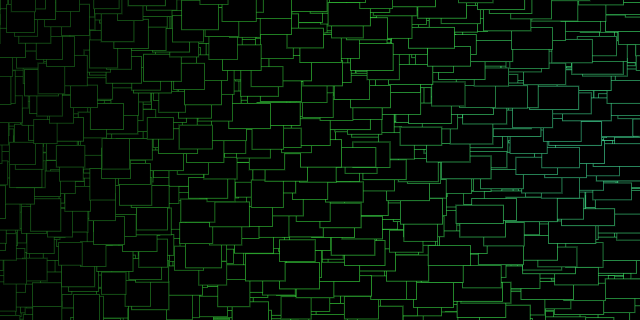
Give the GLSL for this background, as a Shadertoy shader.

```glsl
// Overlapping black rectangular plates with thin glowing green outlines.

// Four pseudo-random values per cell and layer.
vec4 hash4(vec3 cell) {
    vec4 p = fract(cell.xyzx * vec4(0.1031, 0.1030, 0.0973, 0.1099));
    p += dot(p, p.wzxy + 33.33);
    return fract((p.xxyz + p.yzzw) * p.zywx);
}

// Signed distance to a box, with square corners outside as well.
float boxDistance(vec2 p, vec2 halfSize) {
    vec2 d = abs(p) - halfSize;
    return max(d.x, d.y);
}

// Dim green at the left, bright green inward, teal around a spot at the right.
vec3 outlineColor(vec2 p) {
    float glow = mix(0.52, 1.0, smoothstep(0.0, 1.05, p.x + 0.15 * (0.5 - p.y)));
    vec2 toSpot = (p - vec2(1.82, 0.56)) / vec2(0.5, 0.36);
    float teal = exp(-dot(toSpot, toSpot));
    float warm = smoothstep(1.2, 2.0, p.x) * 0.08;
    return glow * mix(vec3(0.20, 0.78, 0.21 + warm), vec3(0.24, 0.80, 0.56), teal);
}

void mainImage(out vec4 fragColor, in vec2 fragCoord) {
    vec2 uv = fragCoord / iResolution.y;
    float pixel = 1.0 / iResolution.y;
    vec2 cellSize = vec2(0.095, 0.062);
    vec3 color = vec3(0.0);

    // Paint layers back to front, each from lower right to upper left.
    for (int layer = 0; layer < 4; layer++) {
        vec2 shift = vec2(0.37, 0.61) * float(layer);
        vec2 home = floor(uv / cellSize + shift);
        for (int y = -1; y <= 1; y++) {
            for (int x = 1; x >= -1; x--) {
                vec2 cell = home + vec2(x, y);
                vec4 rnd = hash4(vec3(cell + 40.0, float(layer) * 7.0 + 3.0));
                vec2 center = (cell + rnd.xy - shift) * cellSize;

                // Plates grow wider and flatter towards the right.
                float across = clamp(center.x * 0.5, 0.0, 1.0);
                vec2 size = mix(vec2(0.085, 0.086), vec2(0.148, 0.062), across);
                size *= 0.8 + 0.4 * rnd.zw;

                // Box-filtered coverage of the plate and of its black core.
                float d = boxDistance(uv - center, 0.5 * size);
                float plate = clamp(0.5 - (d - 0.001) / pixel, 0.0, 1.0);
                float core = clamp(0.5 - (d + 0.001) / pixel, 0.0, 1.0);
                vec3 line = outlineColor(center) * (0.9 + 0.2 * rnd.z);
                color = color * (1.0 - plate) + line * (plate - core);
            }
        }
    }
    fragColor = vec4(color, 1.0);
}
```
